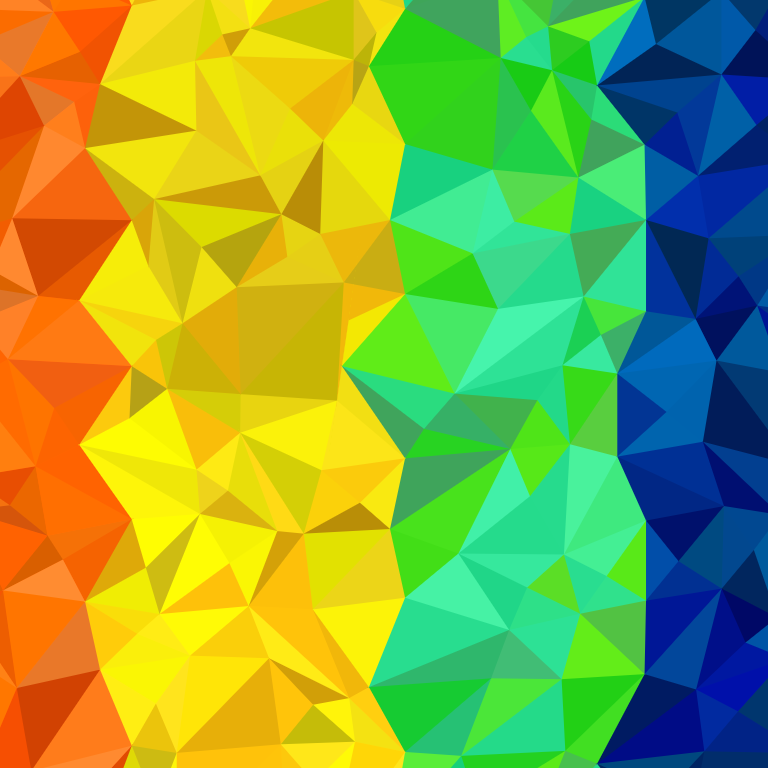
Reproduce this background procedurally as a WebGL 2 fragment shader.

```glsl
#version 300 es
precision highp float;
// Low-poly rainbow: flat triangles in orange, yellow, green and blue bands.
// A jittered lattice is split into triangles; three of its columns follow
// zigzag curves, so that the bands meet along jagged edges.

uniform vec2 u_resolution;
out vec4 fragColor;

const float PI = 3.14159265;
const float CELLS = 10.2;      // lattice cells across the canvas
const float SHIFT = 0.6;       // lattice offset to the left
const float YELLOW_COL = 2.0;  // first column of each band
const float GREEN_COL = 6.0;
const float BLUE_COL = 9.0;
const float FAN_SHARE = 0.42;  // share of cells split into four

vec3 hash3(vec2 p, float seed) {
    vec3 q = fract(vec3(p.xyx + seed) * vec3(0.1031, 0.1030, 0.0973));
    q += dot(q, q.yxz + 33.33);
    return fract((q.xxy + q.yzz) * q.zyx);
}

float cross2(vec2 a, vec2 b) {
    return a.x * b.y - a.y * b.x;
}

float area(vec2 a, vec2 b, vec2 c) {
    return cross2(b - a, c - a);
}

// Sideways zigzag of the columns where two bands meet
float zigzag(float column, float row) {
    if (column == YELLOW_COL)
        return 0.35 * cos(PI * (0.8 * row - 0.4 * sin(0.2 * PI * row)));
    if (column == GREEN_COL) {
        float wave = cos(0.5 * PI * (row - 1.0));
        float dip = 0.48 + 0.36 * exp(-(row - 5.0) * (row - 5.0));
        return -0.02 - dip * max(wave, 0.0) - 0.2 * max(-wave, 0.0);
    }
    float notch = max(cos(2.0 * PI * (row - 1.0) / 4.5), 0.0);
    return 0.18 - 0.65 * notch * notch;
}

// Lattice corner, moved along a zigzag or at random
vec2 corner(vec2 id) {
    vec2 jitter = hash3(id + 20.0, 3.7).xy - 0.5;
    bool onEdge = id.x == YELLOW_COL || id.x == GREEN_COL || id.x == BLUE_COL;
    if (onEdge) return id + vec2(zigzag(id.x, id.y), 0.3 * jitter.y);
    return id + 0.76 * jitter;
}

// Distance to one side of a triangle, positive inside
float sideDistance(vec2 p, vec2 a, vec2 b) {
    return cross2(b - a, p - a) / max(length(b - a), 1e-4);
}

float coverage(vec2 p, vec2 a, vec2 b, vec2 c, float pixel) {
    float d = min(sideDistance(p, a, b), min(sideDistance(p, b, c), sideDistance(p, c, a)));
    return clamp(d / pixel + 0.5, 0.0, 1.0);
}

// Random blend of a base tone, a second tone and a rarer accent
vec3 blend(vec3 base, vec3 second, vec3 accent, vec3 h) {
    return mix(mix(base, second, h.x), accent, smoothstep(0.45, 0.9, h.y));
}

vec3 facetColor(float column, vec2 center, vec3 h) {
    if (column < YELLOW_COL) {
        vec3 c = blend(vec3(1.0, 0.46, 0.0), vec3(0.95, 0.29, 0.01), vec3(1.0, 0.52, 0.18), h);
        return c * mix(0.82, 1.06, sqrt(h.z));
    }
    if (column < GREEN_COL) {
        vec3 c = blend(vec3(1.0, 1.0, 0.0), vec3(1.0, 0.88, 0.12), vec3(1.0, 0.76, 0.04), h);
        vec2 fromGold = center - vec2(0.37, 0.25);
        float gold = exp(-14.0 * dot(fromGold, fromGold));
        return c * (1.01 - 0.28 * pow(h.z, 4.0) - 0.1 * gold);
    }
    if (column < BLUE_COL) {
        vec3 leaf = mix(vec3(0.08, 0.79, 0.08), vec3(0.45, 0.96, 0.1), h.z);
        vec3 teal = mix(vec3(0.07, 0.8, 0.48), vec3(0.28, 0.96, 0.68), h.z);
        vec3 c = mix(leaf, teal, smoothstep(0.25, 0.72, h.x));
        return mix(c, vec3(0.25, 0.64, 0.36), smoothstep(0.6, 0.95, h.y));
    }
    vec3 c = blend(vec3(0.0, 0.05, 0.64), vec3(0.01, 0.3, 0.58), vec3(0.0, 0.4, 0.7), h);
    return c * mix(0.55, 1.08, h.z);
}

// Adds one triangle, with its coverage in the alpha channel
vec4 facet(vec2 p, vec2 a, vec2 b, vec2 c, vec2 id, float seed, float pixel) {
    vec2 center = ((a + b + c) / 3.0 - vec2(SHIFT, 0.0)) / CELLS;
    vec3 tone = facetColor(id.x, center, hash3(id + 40.0, seed));
    return vec4(tone, 1.0) * coverage(p, a, b, c, pixel);
}

// Draws a triangle pair, or a fan from a hub near its shared diagonal a-c
vec4 splitPair(vec2 p, vec2 a, vec2 b, vec2 c, vec2 d, vec2 id, float pixel) {
    vec3 h = hash3(id + 60.0, 5.1);
    if (h.x > FAN_SHARE)
        return facet(p, a, b, c, id, 1.3, pixel) + facet(p, a, c, d, id, 8.9, pixel);
    vec2 hub = mix(mix(a, c, mix(0.3, 0.7, h.y)), 0.25 * (a + b + c + d), 0.4);
    return facet(p, a, b, hub, id, 1.3, pixel) + facet(p, b, c, hub, id, 4.6, pixel)
         + facet(p, c, d, hub, id, 8.9, pixel) + facet(p, d, a, hub, id, 12.2, pixel);
}

// Splits a cell along the diagonal that gives the better triangles
vec4 cellFacets(vec2 p, vec2 id, float pixel) {
    vec2 a = corner(id), b = corner(id + vec2(1.0, 0.0));
    vec2 c = corner(id + 1.0), d = corner(id + vec2(0.0, 1.0));
    if (min(area(a, b, c), area(a, c, d)) > min(area(a, b, d), area(b, c, d)))
        return splitPair(p, a, b, c, d, id, pixel);
    return splitPair(p, b, c, d, a, id, pixel);
}

void main() {
    vec2 uv = gl_FragCoord.xy / u_resolution;
    vec2 p = vec2(uv.x, 1.0 - uv.y) * CELLS + vec2(SHIFT, 0.0); // rows run downwards
    float pixel = CELLS / min(u_resolution.x, u_resolution.y);
    vec4 sum = vec4(0.0);
    for (int i = 0; i < 9; i++)
        sum += cellFacets(p, floor(p) + vec2(i % 3 - 1, i / 3 - 1), pixel);
    fragColor = vec4(sum.rgb / max(sum.a, 1e-4), 1.0);
}
```
